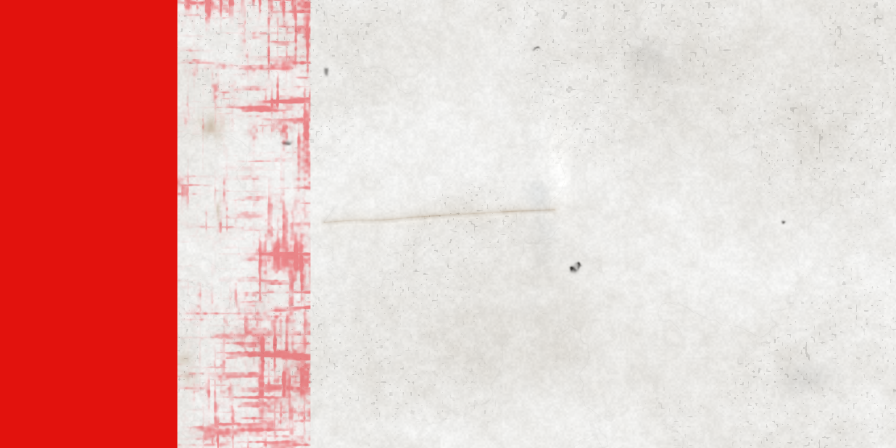
Give the GLSL for this texture, as a WebGL 1 fragment shader.

```glsl
precision highp float;
// Worn paper sheet with a flat red band and a scuffed, red-printed strip at left.
// Layered value noise makes stains and grain; stretched noise makes the scuffs;
// soft ellipses and segments place the folds, blots and the long crease.
uniform vec2 u_resolution;

float hash(vec2 p) {
  vec3 q = fract(vec3(p.xyx) * 0.1031);
  q += dot(q, q.yzx + 33.33);
  return fract((q.x + q.y) * q.z);
}

float noise(vec2 p) {
  vec2 i = floor(p), f = fract(p);
  f = f * f * (3.0 - 2.0 * f);
  return mix(mix(hash(i), hash(i + vec2(1.0, 0.0)), f.x),
             mix(hash(i + vec2(0.0, 1.0)), hash(i + 1.0), f.x), f.y);
}

float fbm(vec2 p) {
  float sum = 0.0, amp = 0.5;
  for (int i = 0; i < 6; i++) {
    sum += amp * noise(p);
    p = mat2(1.6, 1.2, -1.2, 1.6) * p + 7.3;
    amp *= 0.5;
  }
  return sum;
}

// Soft elliptical blot
float blot(vec2 p, vec2 center, vec2 radius) {
  vec2 d = (p - center) / radius;
  return exp(-dot(d, d));
}

float segment(vec2 p, vec2 a, vec2 b) {
  vec2 d = b - a;
  return length(p - a - d * clamp(dot(p - a, d) / dot(d, d), 0.0, 1.0));
}

vec3 paper(vec2 p) {
  vec2 w = p + 0.07 * (vec2(fbm(p * 7.0), fbm(p * 7.0 + 31.0)) - 0.5);
  float cloud = fbm(p * 3.5 + 4.0), fine = fbm(p * 24.0);

  // Broad warm stains and cleaner areas
  float stain = 0.34 + 1.5 * (cloud - 0.5) + 0.9 * (fine - 0.5);
  stain += 0.50 * blot(w, vec2(0.98, 0.24), vec2(0.34, 0.13));
  stain += 0.45 * blot(w, vec2(1.45, 0.87), vec2(0.32, 0.15));
  stain += 0.35 * blot(w, vec2(0.80, 0.94), vec2(0.20, 0.12));
  stain += 0.40 * blot(w, vec2(1.80, 0.20), vec2(0.28, 0.16));
  stain += 0.30 * blot(w, vec2(1.90, 0.82), vec2(0.20, 0.20));
  stain -= 0.38 * blot(w, vec2(1.02, 0.64), vec2(0.22, 0.16));
  stain -= 0.35 * blot(w, vec2(1.55, 0.45), vec2(0.32, 0.15));
  stain -= 0.25 * blot(w, vec2(1.28, 0.04), vec2(0.30, 0.08));
  vec3 col = mix(vec3(0.95, 0.95, 0.945), vec3(0.885, 0.875, 0.855), clamp(stain, 0.0, 1.2));

  // Grey blots and the upright fold with its pale ridge
  float grey = blot(w, vec2(1.465, 0.86), vec2(0.045, 0.035));
  grey += blot(w, vec2(1.81, 0.15), vec2(0.05, 0.035));
  col -= 0.07 * grey * (0.6 + 0.8 * fine);
  float fold = blot(w, vec2(1.205, 0.65), vec2(0.028, 0.22));
  col -= vec3(0.055, 0.047, 0.04) * fold * smoothstep(0.25, 0.7, fbm(p * 11.0));
  col += 0.04 * blot(w, vec2(1.255, 0.63), vec2(0.025, 0.12));

  // Faint wrinkles along noise contours
  float ridge = abs(fbm(p * 5.0 + 19.0) - 0.5);
  col -= 0.022 * (1.0 - smoothstep(0.0, 0.012, ridge)) * smoothstep(0.4, 0.65, noise(p * 6.0));

  // Long brown crease with a lit lower lip and hooked end
  vec2 c = p + vec2(0.0, 0.006 * (noise(p * vec2(14.0, 1.0)) - 0.5));
  float crease = segment(c, vec2(0.724, 0.505), vec2(1.237, 0.531));
  float hook = segment(c, vec2(0.724, 0.507), vec2(0.745, 0.535));
  float wear = 0.4 + 0.8 * noise(p * vec2(30.0, 8.0));
  col -= vec3(0.10, 0.13, 0.16) * wear * exp(-crease / 0.0035);
  col -= vec3(0.025, 0.035, 0.05) * exp(-crease / 0.015);
  col -= 0.05 * exp(-hook / 0.003);
  col += 0.03 * exp(-segment(c, vec2(0.75, 0.497), vec2(1.23, 0.521)) / 0.004);

  // Fibre grain and clustered dust
  col += 0.035 * (noise(p * 210.0) - 0.5) + 0.03 * (noise(p * 95.0) - 0.5);
  float dust = smoothstep(0.80, 0.95, noise(p * 170.0 + 53.0));
  col -= 0.10 * dust * smoothstep(0.46, 0.68, fbm(p * 4.0 + 11.0) + 0.12 * stain);

  // Dark flecks
  vec2 f = p + 0.010 * (vec2(noise(p * 90.0), noise(p * 90.0 + 17.0)) - 0.5);
  float fleck = blot(f, vec2(1.279, 0.398), vec2(0.007, 0.006));
  fleck += 0.8 * blot(f, vec2(1.291, 0.408), vec2(0.005));
  fleck += 0.5 * blot(f, vec2(1.198, 0.893), vec2(0.006, 0.005));
  fleck += 0.5 * blot(f, vec2(0.729, 0.840), vec2(0.004, 0.007));
  fleck += 0.6 * blot(f, vec2(1.750, 0.505), vec2(0.004));
  fleck += 0.5 * blot(f, vec2(0.640, 0.680), vec2(0.008, 0.004));
  return mix(col, vec3(0.16, 0.15, 0.14), min(fleck, 0.9));
}

// Remaining red ink, worn along crossing threads
float ink(vec2 p) {
  float across = noise(p * vec2(16.0, 150.0)) * 0.6 + noise(p * vec2(9.0, 48.0)) * 0.4;
  float upright = noise(p * vec2(150.0, 14.0) + 40.0) * 0.6 + noise(p * vec2(60.0, 9.0)) * 0.4;
  float patches = fbm(p * vec2(8.0, 12.0) + 3.0) - 0.5;
  float cover = max(across, upright) + 0.9 * patches + 0.25 * (noise(p * 120.0) - 0.5);
  cover += 0.22 * smoothstep(0.45, 0.70, p.x) + 0.08 * smoothstep(0.7, 1.0, p.y) - 0.12;
  cover -= 0.12 * blot(p, vec2(0.46, 0.75), vec2(0.09, 0.16));
  return 0.48 * smoothstep(0.52, 0.98, cover) + 0.05 * smoothstep(0.3, 0.6, cover);
}

void main() {
  vec2 p = gl_FragCoord.xy / u_resolution.y;
  float px = 0.7 / u_resolution.y;
  vec3 col = paper(p);

  // Scuffed strip with brown marks
  vec2 w = p + 0.04 * (vec2(fbm(p * 22.0), fbm(p * 22.0 + 9.0)) - 0.5);
  float brown = blot(w, vec2(0.47, 0.715), vec2(0.028, 0.03)) + 0.6 * blot(w, vec2(0.415, 0.18), vec2(0.02, 0.04));
  brown += 0.6 * blot(w, vec2(0.495, 0.53), vec2(0.006, 0.035));
  vec3 strip = mix(col, vec3(0.90, 0.16, 0.19), ink(p));
  strip = mix(strip, vec3(0.68, 0.57, 0.44), 0.6 * brown * noise(p * vec2(70.0, 45.0)));
  col = mix(strip, col, smoothstep(-px, px, p.x - 0.693));

  // Flat red band
  col = mix(vec3(0.885, 0.07, 0.05), col, smoothstep(-px, px, p.x - 0.396));
  gl_FragColor = vec4(clamp(col, 0.0, 1.0), 1.0);
}
```
